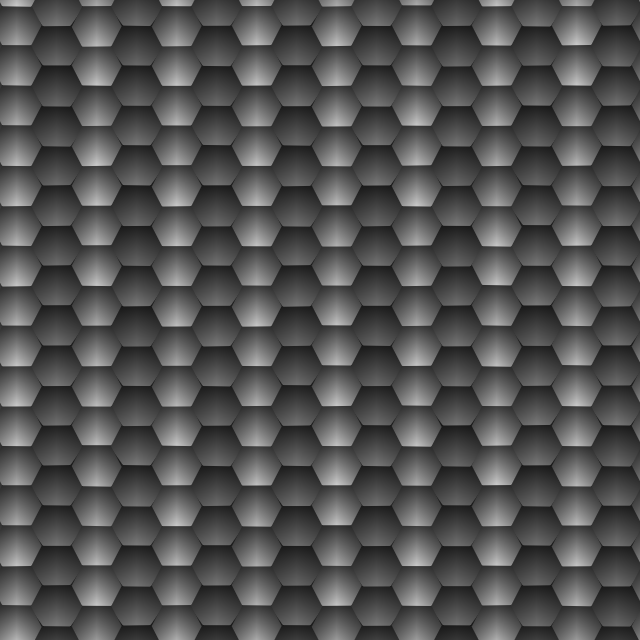
Reproduce this pattern procedurally as a Shadertoy shader.

```glsl
// Overlapping grey hexagonal scales in alternating light and dark columns, each lit from below.
#define COUNT 16.0                    // columns and rows across the canvas
#define ORIGIN vec2(0.417, 0.354)     // centre of the first light scale, in cells
#define LIGHT_SHAPE vec2(0.365, 0.625) // half-widths: bottom edge, widest line
#define DARK_SHAPE vec2(0.345, 0.700)
#define LIGHT_TONES vec2(0.23, 0.74)  // grey at the top and at the bottom
#define DARK_TONES vec2(0.125, 0.445)
#define SIDE_FADE vec2(0.30, 0.45)    // darkening to the sides: dark, light
#define ROUNDING 0.025
#define WOBBLE 0.018                  // shift and tilt between scales
#define TONE_SPREAD 0.09              // brightness change between scales

// Three random values per cell, wrapping at the canvas border
vec3 cellHash(vec2 cell) {
    vec3 p = fract(mod(cell, COUNT).xyx * vec3(0.1031, 0.1030, 0.0973) + 0.137);
    p += dot(p, p.yxz + 33.33);
    return fract((p.xxy + p.yzz) * p.zyx);
}

// Distance to a scale; an open top keeps full width above the middle
float scaleDistance(vec2 p, vec2 shape, bool openTop) {
    vec2 normal = normalize(vec2(0.5, shape.y - shape.x));
    float rise = openTop ? max(-p.y, 0.0) : abs(p.y);
    float side = dot(vec2(abs(p.x) - shape.y, rise), normal);
    float ends = max(-p.y - 0.5, p.y - (openTop ? 0.8 : 0.54));
    vec2 d = vec2(side, ends) + ROUNDING;
    return length(max(d, 0.0)) + min(max(d.x, d.y), 0.0) - ROUNDING;
}

// Vertical gradient with a soft ridge along the centre line
float scaleTone(vec2 p, vec2 tones, float fade) {
    float tone = mix(tones.x, tones.y, clamp(0.5 - p.y, 0.0, 1.0));
    return tone * (1.0 - fade * min(abs(p.x) / 0.65, 1.0));
}

void mainImage(out vec4 fragColor, in vec2 fragCoord) {
    vec2 grid = fragCoord / iResolution.xy * COUNT - ORIGIN;
    float pixel = COUNT / min(iResolution.x, iResolution.y);
    float grey = DARK_TONES.x;

    // Dark columns first, light columns above them
    for (int layer = 0; layer < 2; layer++) {
        bool dark = layer == 0;
        vec2 offset = dark ? vec2(1.0, 0.5) : vec2(0.0);
        vec2 shape = dark ? DARK_SHAPE : LIGHT_SHAPE;
        vec2 tones = dark ? DARK_TONES : LIGHT_TONES;
        vec2 local = grid - offset;
        vec2 nearest = vec2(2.0 * floor(local.x * 0.5 + 0.5), floor(local.y + 0.5));

        // Upper scales cover the tops of lower ones
        for (int row = -1; row <= 1; row++) {
            vec2 cell = nearest + vec2(0.0, float(row));
            vec3 random = cellHash(cell + vec2(offset.x, 0.0)) * 2.0 - 1.0;
            vec2 p = local - cell;
            p.y += WOBBLE * (random.x + random.y * p.x);
            float cover = clamp(0.5 - scaleDistance(p, shape, dark) / pixel, 0.0, 1.0);
            float tone = scaleTone(p, tones, dark ? SIDE_FADE.x : SIDE_FADE.y);
            grey = mix(grey, tone * (1.0 + TONE_SPREAD * random.z), cover);
        }
    }
    fragColor = vec4(vec3(grey), 1.0);
}
```
